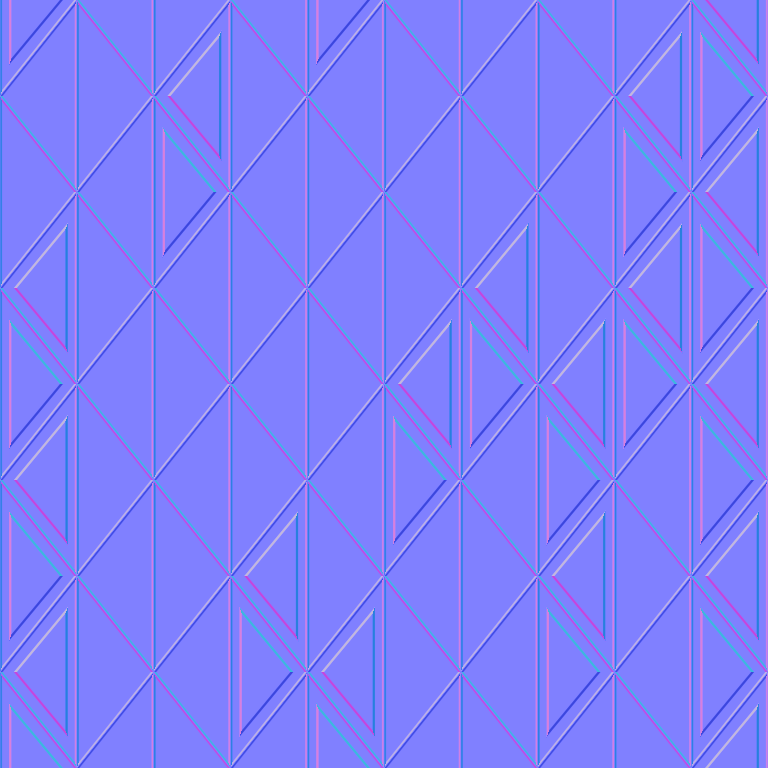
Reproduce this texture map procedurally as a three.js fragment shader.

```glsl
// Tangent-space normal map of triangular panels split by grooves, some with a sunken inner triangle.
#define COLUMNS 10.0
#define ROWS 4.0
#define GROOVE_WIDTH 0.0036   // one wall of a groove
#define GROOVE_SLOPE 0.85
#define RECESS_WIDTH 0.0023   // half the wall of a recess
#define RECESS_SLOPE 0.95
#define RECESS_INSET 0.133    // gap at the upright side, share of a column
#define RECESS_SIZE vec2(0.667, 0.642)
#define ROW_DRIFT 0.65        // rows the recessed run climbs per column
#define SLIP_COLUMN 7.0       // column whose run slips one row

varying vec2 vUv;

// Recessed panel pairs form one run per column, longest near the wrapping side.
bool isRecessed(float column, float row) {
  float slip = abs(column - SLIP_COLUMN) < 0.5 ? 1.0 : 0.0;
  float start = floor(5.7 - ROW_DRIFT * column + slip);
  float wrap = max(2.0 - 3.0 * column, -1.0) * step(column, 1.5);
  float count = floor(1.0 + 3.0 * pow(column / (COLUMNS - 1.0), 4.0) + 0.01) + wrap;
  return mod(row - start, ROWS) < count - 0.5;
}

// Distances to the upright side (x) and the nearer slanted side (y), positive inside.
// local.x runs 0 to 1 from upright side to apex, local.y is -1 to 1 along the side.
vec2 sideDistances(vec2 local, float inset, vec2 size) {
  vec2 density = vec2(COLUMNS, 2.0 * ROWS) / size;
  float across = local.x - inset;
  float slanted = 1.0 - across / size.x - abs(local.y) / size.y;
  return vec2(across / COLUMNS, slanted / length(density));
}

// Unit direction pointing inward from the nearest side.
vec2 inwardNormal(vec2 dist, float y, vec2 size) {
  vec2 slanted = -normalize(vec2(COLUMNS, 2.0 * ROWS * (y < 0.0 ? -1.0 : 1.0)) / size);
  return dist.x < dist.y ? vec2(1.0, 0.0) : slanted;
}

void main() {
  // Column and row grid; y runs down, every second column is shifted half a row
  vec2 grid = vec2(vUv.x * COLUMNS, (1.0 - vUv.y) * ROWS);
  float column = floor(grid.x);
  float u = fract(grid.x);
  float v = grid.y - 0.5 * (1.0 - mod(column, 2.0));

  // Panel: left-pointing around a whole row, right-pointing between two
  float nearestRow = floor(v + 0.5);
  bool pointsLeft = abs(v - nearestRow) < 0.5 * u;
  float row = pointsLeft ? nearestRow : floor(v);
  float facing = pointsLeft ? -1.0 : 1.0;
  vec2 local = pointsLeft ? vec2(1.0 - u, 2.0 * (v - row))
                          : vec2(u, 2.0 * (v - row) - 1.0);

  // Groove walls fall away towards the panel border
  vec2 border = sideDistances(local, 0.0, vec2(1.0));
  float depth = min(border.x, border.y) / GROOVE_WIDTH;
  float groove = smoothstep(0.0, 0.35, depth) * (1.0 - smoothstep(0.4, 1.0, depth));
  vec2 tilt = -GROOVE_SLOPE * groove * inwardNormal(border, local.y, vec2(1.0));

  // Recess walls fall inward
  if (isRecessed(column, row)) {
    vec2 inner = sideDistances(local, RECESS_INSET, RECESS_SIZE);
    float offset = abs(min(inner.x, inner.y)) / RECESS_WIDTH;
    float wall = 1.0 - smoothstep(0.2, 1.0, offset);
    tilt += RECESS_SLOPE * wall * inwardNormal(inner, local.y, RECESS_SIZE);
  }

  // Encode the normal, green pointing down
  vec3 normal = normalize(vec3(tilt.x * facing, tilt.y, 1.0));
  gl_FragColor = vec4(0.5 + 0.5 * normal, 1.0);
}
```
